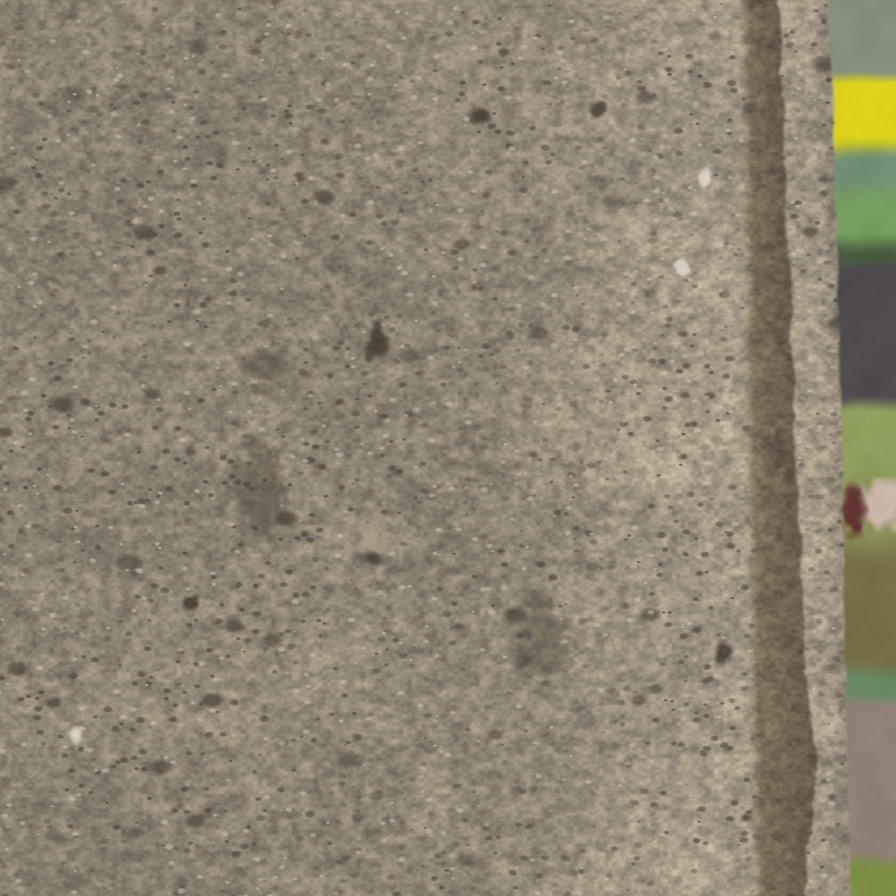
Give the GLSL for this texture, as a WebGL 2 fragment shader.

```glsl
#version 300 es
precision highp float;
// A weathered stone block with a worn vertical groove near its right side,
// in front of a blurred landscape. Value noise makes the grain, hashed cells
// scatter pits and bright grits, and smooth bands stack up the landscape.
uniform vec2 u_resolution;
out vec4 outColor;

const vec3 STONE = vec3(0.535, 0.498, 0.432);
const vec3 STONE_LIT = vec3(0.635, 0.592, 0.520);
const vec3 GROOVE = vec3(0.425, 0.375, 0.305);
const vec3 PIT = vec3(0.25, 0.22, 0.175);
const vec3 GRIT = vec3(0.80, 0.76, 0.69);

float hash(vec2 cell, float seed) {
  uvec2 q = uvec2(ivec2(cell) + 4096) * uvec2(1597u, 3812u + 1u);
  uint h = (q.x ^ (q.y * 2741u)) + uint(seed) * 7919u;
  h = (h ^ (h >> 15)) * 73471u;
  h = (h ^ (h >> 13)) * 91193u;
  h ^= h >> 16;
  return float(h & 65535u) / 65535.0;
}

float noise(vec2 p, float seed) {
  vec2 i = floor(p), f = fract(p);
  f = f * f * (3.0 - 2.0 * f);
  float low = mix(hash(i, seed), hash(i + vec2(1, 0), seed), f.x);
  float high = mix(hash(i + vec2(0, 1), seed), hash(i + vec2(1, 1), seed), f.x);
  return mix(low, high, f.y);
}

float fbm(vec2 p, float seed) {
  float sum = 0.0, amp = 0.5;
  for (int i = 0; i < 4; i++) {
    sum += amp * noise(p, seed + float(i));
    p = p * 2.03 + 7.1;
    amp *= 0.55;
  }
  return sum;
}

// Soft elliptical mark with a ragged rim
float blot(vec2 p, vec2 center, vec2 radius) {
  float ragged = 0.7 * (noise(p * 95.0, 31.0) - 0.5);
  return 1.0 - smoothstep(0.45, 1.25, length((p - center) / radius) + ragged);
}

// Randomly sized specks, at most one per cell
float specks(vec2 p, float scale, float density, float seed) {
  vec2 q = p * scale, base = floor(q);
  float mark = 0.0;
  for (int y = -1; y <= 1; y++)
    for (int x = -1; x <= 1; x++) {
      vec2 cell = base + vec2(x, y);
      vec2 center = cell + vec2(hash(cell, seed), hash(cell, seed + 1.0));
      float radius = mix(0.15, 0.42, hash(cell, seed + 2.0));
      float present = step(hash(cell, seed + 3.0), density);
      float d = length((q - center) * vec2(0.75, 1.1));
      mark = max(mark, present * (1.0 - smoothstep(radius * 0.35, radius, d)));
    }
  return mark;
}

vec3 band(vec3 below, vec3 color, float y, float start, float blur) {
  return mix(below, color, smoothstep(start - blur, start + blur, y));
}

vec3 landscape(vec2 p) {
  float y = p.y + 0.008 * (noise(p * 25.0, 50.0) - 0.5);
  vec3 c = vec3(0.49, 0.56, 0.27);
  c = band(c, vec3(0.56, 0.50, 0.46), y, 0.040, 0.012);
  c = band(c, vec3(0.40, 0.53, 0.38), y, 0.220, 0.010);
  c = band(c, vec3(0.46, 0.43, 0.28), y, 0.252, 0.014);
  c = band(c, vec3(0.54, 0.56, 0.34), y, 0.385, 0.020);
  c = band(c, vec3(0.56, 0.62, 0.36), y, 0.465, 0.020);
  c = band(c, vec3(0.31, 0.29, 0.30), y, 0.547, 0.010);
  c = band(c, vec3(0.28, 0.36, 0.25), y, 0.705, 0.010);
  c = band(c, vec3(0.46, 0.62, 0.37), y, 0.728, 0.014);
  c = band(c, vec3(0.45, 0.56, 0.46), y, 0.785, 0.020);
  c = band(c, vec3(0.86, 0.82, 0.10), y, 0.832, 0.014);
  c = band(c, vec3(0.52, 0.56, 0.48), y, 0.915, 0.009);
  c = mix(c, vec3(0.80, 0.72, 0.67), blot(p, vec2(0.985, 0.437), vec2(0.034, 0.027)));
  c = mix(c, vec3(0.38, 0.20, 0.19), blot(p, vec2(0.953, 0.430), vec2(0.015, 0.026)));
  return c + 0.05 * (fbm(p * 35.0, 60.0) - 0.47);
}

vec3 stone(vec2 p, float soft) {
  float down = 1.0 - p.y;
  // Broad light, rising towards the rounded corner
  float lit = 0.72 * smoothstep(0.52, 0.82, p.x) + 0.15 * smoothstep(0.2, 0.55, p.x);
  vec3 c = mix(STONE, STONE_LIT, lit);
  c *= 1.0 + 0.20 * (fbm(p * vec2(8.0, 10.0), 5.0) - 0.47);

  // Groove with a straight left wall and a chipped right wall
  float wobble = 0.009 * (fbm(vec2(down * 38.0, 2.0), 11.0) - 0.47);
  float left = 0.829 + 0.016 * down + wobble;
  float right = 0.868 + 0.042 * down + 0.007 * exp(-pow((down - 0.84) / 0.06, 2.0));
  right -= 0.010 * smoothstep(0.88, 1.0, down) - 1.3 * wobble;
  float groove = smoothstep(left - 0.007, left + 0.009, p.x)
               * (1.0 - smoothstep(right - soft, right + soft, p.x));
  float shade = smoothstep(left, right, p.x);
  c = mix(c, GROOVE * (1.08 - 0.18 * shade), groove * 0.92);

  // Grain, pits and bright grits
  float grain = fbm(p * vec2(85.0, 110.0), 17.0) - 0.47;
  float fine = noise(p * vec2(210.0, 250.0), 23.0) - 0.5;
  c *= 1.0 + 0.50 * grain + 0.16 * fine;
  float patchy = smoothstep(0.3, 0.65, fbm(p * 9.0, 37.0));
  float pits = max(0.65 * specks(p, 75.0, 0.22, 41.0), 0.7 * specks(p, 28.0, 0.10, 47.0));
  c = mix(c, PIT, pits * (0.35 + 0.5 * patchy) * (1.0 - 0.6 * groove));
  c = mix(c, GRIT, 0.55 * specks(p, 90.0, 0.09, 53.0) * (1.0 - groove));

  // Larger stains, holes and a lodged pebble
  float stain = max(blot(p, vec2(0.600, 0.285), vec2(0.036, 0.055)), blot(p, vec2(0.293, 0.450), vec2(0.036, 0.060)));
  stain = max(stain, blot(p, vec2(0.300, 0.595), vec2(0.032, 0.018)));
  c = mix(c, PIT, 0.38 * stain);
  float hole = max(blot(p, vec2(0.420, 0.616), vec2(0.014, 0.022)), blot(p, vec2(0.536, 0.871), vec2(0.013, 0.010)));
  hole = max(hole, max(blot(p, vec2(0.668, 0.878), vec2(0.009)), blot(p, vec2(0.212, 0.327), vec2(0.011))));
  hole = max(hole, max(blot(p, vec2(0.807, 0.270), vec2(0.009, 0.017)), blot(p, vec2(0.417, 0.377), vec2(0.014, 0.009))));
  c = mix(c, PIT, 0.80 * hole);
  float glint = max(blot(p, vec2(0.762, 0.703), vec2(0.009)), blot(p, vec2(0.085, 0.180), vec2(0.009)));
  c = mix(c, vec3(0.88, 0.86, 0.80), 0.8 * max(glint, blot(p, vec2(0.786, 0.800), vec2(0.008, 0.012))));
  return mix(c, vec3(0.67, 0.61, 0.53), 0.9 * blot(p, vec2(0.414, 0.402), vec2(0.015, 0.020)));
}

void main() {
  vec2 p = gl_FragCoord.xy / u_resolution;
  float soft = max(0.003, 1.0 / u_resolution.x);
  float down = 1.0 - p.y;
  float rim = 0.922 + 0.026 * pow(down, 0.6) + 0.003 * (noise(vec2(down * 45.0, 3.0), 71.0) - 0.5);
  float outside = smoothstep(rim - soft, rim + soft, p.x);
  vec3 face = stone(p, soft) * (1.0 - 0.10 * smoothstep(rim - 0.025, rim, p.x));
  outColor = vec4(mix(face, landscape(p), outside), 1.0);
}
```
